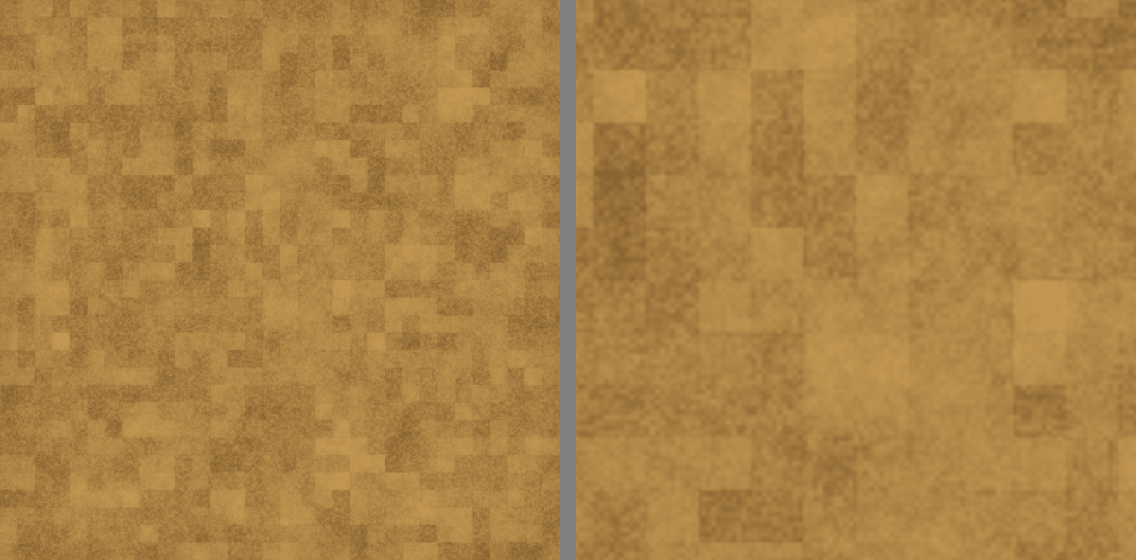
Left, the full canvas; right, a detail of the centre.
Write a Shadertoy shader that draws this texture.

```glsl
float hash(vec2 p) {
    vec3 q = fract(p.xyx * vec3(0.1031, 0.1030, 0.0973));
    q += dot(q, q.yzx + 33.33);
    return fract((q.x + q.y) * q.z);
}

float noise(vec2 p) {
    vec2 i = floor(p), f = fract(p);
    f = f * f * (3.0 - 2.0 * f);
    return mix(mix(hash(i), hash(i + vec2(1, 0)), f.x),
               mix(hash(i + vec2(0, 1)), hash(i + vec2(1, 1)), f.x), f.y);
}

float fbm(vec2 p) {
    float sum = 0.0, amp = 0.5;
    for (int k = 0; k < 4; k++) {
        sum += amp * noise(p);
        p = mat2(1.6, 1.2, -1.2, 1.6) * p + 17.3;
        amp *= 0.55;
    }
    return sum / 1.01;
}

// Tone of one cell; some cells join a neighbour into larger blocks
float cellTone(vec2 id) {
    vec2 seed = id + 60.0;
    if (hash(seed + 211.0) < 0.3) id.x -= 1.0;
    if (hash(seed + 437.0) < 0.25) id.y -= 1.0;
    return hash(id + 91.0) - 0.5 + 0.5 * (noise(id * 0.4 + 30.0) - 0.5);
}

// Cell tones joined by a transition of the given half width
float blocks(vec2 p, float halfWidth) {
    p -= 0.5;
    vec2 i = floor(p);
    vec2 f = smoothstep(0.5 - halfWidth, 0.5 + halfWidth, fract(p));
    return mix(mix(cellTone(i), cellTone(i + vec2(1, 0)), f.x),
               mix(cellTone(i + vec2(0, 1)), cellTone(i + vec2(1, 1)), f.x), f.y);
}

void mainImage(out vec4 fragColor, in vec2 fragCoord) {
    vec2 uv = fragCoord / iResolution.xy;
    vec2 grid = uv * 32.0;

    // Crisp squares, partly dissolved into soft patches
    float crispness = smoothstep(0.25, 0.65, noise(uv * 14.0 + 5.0));
    float crisp = blocks(grid, 0.04);
    float soft = blocks(grid + 0.6 * (fbm(uv * 40.0) - 0.5), 0.5);
    float tone = 0.108 * mix(soft, crisp, 0.45 + 0.45 * crispness);

    // Cloudy stains and worn mottling
    tone += 0.10 * (fbm(uv * 18.0 + 40.0) - 0.5);
    tone += 0.06 * (fbm(uv * 75.0 + 80.0) - 0.5);

    // Faint broken seams along the grid
    vec2 toSeam = abs(fract(grid + 0.5) - 0.5);
    float seam = 1.0 - smoothstep(0.02, 0.09, min(toSeam.x, toSeam.y));
    tone -= 0.012 * seam * smoothstep(0.45, 0.75, noise(uv * 45.0 + 9.0));

    // Fine grain, rougher in the dark areas
    float grain = noise(uv * 330.0) + 0.7 * noise(uv * 190.0 + 50.0) - 0.85;
    tone += grain * mix(0.095, 0.035, smoothstep(-0.05, 0.06, tone));

    // Slightly darker border
    vec2 fromCentre = abs(uv - 0.5);
    tone -= 0.022 * smoothstep(0.44, 0.5, max(fromCentre.x, fromCentre.y));

    tone = clamp(tone, -0.13, 0.085);
    vec3 ochre = vec3(0.673, 0.514, 0.268);
    fragColor = vec4(ochre + tone * vec3(1.0, 0.94, 0.57), 1.0);
}
```
